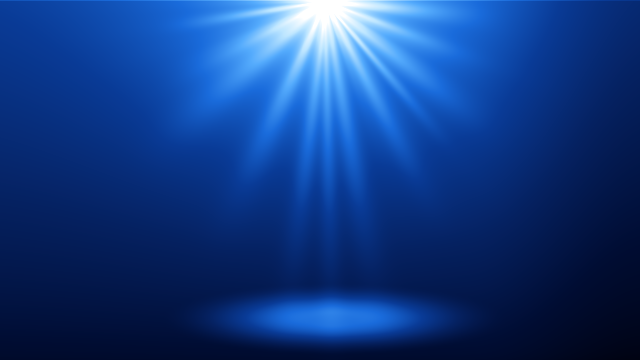
Give the GLSL for this background, as a Shadertoy shader.

```glsl
float hash(float n) {
    n = fract(n * 0.1031);
    n *= n + 33.33;
    return fract(n * (n + n));
}

float noise(float x) {
    float cell = floor(x);
    return mix(hash(cell), hash(cell + 1.0), smoothstep(0.0, 1.0, x - cell));
}

// Each beam: angle from straight down, angular width, reach
const vec3 beams[12] = vec3[12](
    vec3(-1.41, 0.04, 0.50), vec3(-1.10, 0.11, 0.54), vec3(-0.86, 0.12, 0.74),
    vec3(-0.42, 0.085, 0.82), vec3(-0.12, 0.05, 1.05), vec3(0.02, 0.04, 1.15),
    vec3(0.17, 0.06, 1.05), vec3(0.48, 0.065, 0.78), vec3(0.71, 0.035, 0.58),
    vec3(0.91, 0.08, 0.68), vec3(1.19, 0.08, 0.54), vec3(1.48, 0.07, 0.54));

float beamLight(float angle, float dist) {
    float light = 0.0;
    for (int i = 0; i < 12; i++) {
        vec3 beam = beams[i];
        float offset = (angle - beam.x) / (beam.y + 0.004 / (dist + 0.05));
        light += exp(-offset * offset) * (1.0 - smoothstep(0.25, 1.0, dist / beam.z));
    }
    return light;
}

// Brightness level 0 to 7, from near black through blue to white
vec3 blueRamp(float level) {
    vec3 stops[8] = vec3[8](
        vec3(0.0, 0.01, 0.07), vec3(0.0, 0.05, 0.20), vec3(0.02, 0.13, 0.38),
        vec3(0.035, 0.23, 0.59), vec3(0.10, 0.42, 0.86), vec3(0.33, 0.67, 0.99),
        vec3(0.74, 0.90, 1.0), vec3(1.0));
    level = clamp(level, 0.0, 6.999);
    int i = int(level);
    return mix(stops[i], stops[i + 1], level - float(i));
}

void mainImage(out vec4 fragColor, in vec2 fragCoord) {
    // Height is 1; x is measured from the lamp
    float x = (fragCoord.x - 0.508 * iResolution.x) / iResolution.y;
    float y = fragCoord.y / iResolution.y;
    vec2 fromLamp = vec2(x, 0.995 - y);
    float dist = length(fromLamp);
    float angle = atan(fromLamp.x, fromLamp.y);

    // Backdrop, darker toward the floor and the right side
    float level = 0.7 + 2.2 * pow(y, 0.72);
    level -= 0.75 * smoothstep(0.4, 0.9, x);
    level += 1.55 * exp(-dist * dist / 0.36);

    // Lamp core with fine streaks, and the long beams
    level += 3.4 * exp(-dist * 8.5);
    level += 0.8 * (noise(angle * 14.0 + 40.0) - 0.4) * exp(-dist * 6.0);
    level += 0.78 * beamLight(angle, dist);

    // Pool of light on the floor
    float pool = length(vec2(x - 0.025, y - 0.113) / vec2(0.46, 0.098));
    level += 2.75 * (1.0 - smoothstep(0.15, 1.05, pool));

    // Faint rim along the top edge
    level += 0.6 * smoothstep(0.996, 1.0, y);

    fragColor = vec4(blueRamp(level), 1.0);
}
```
